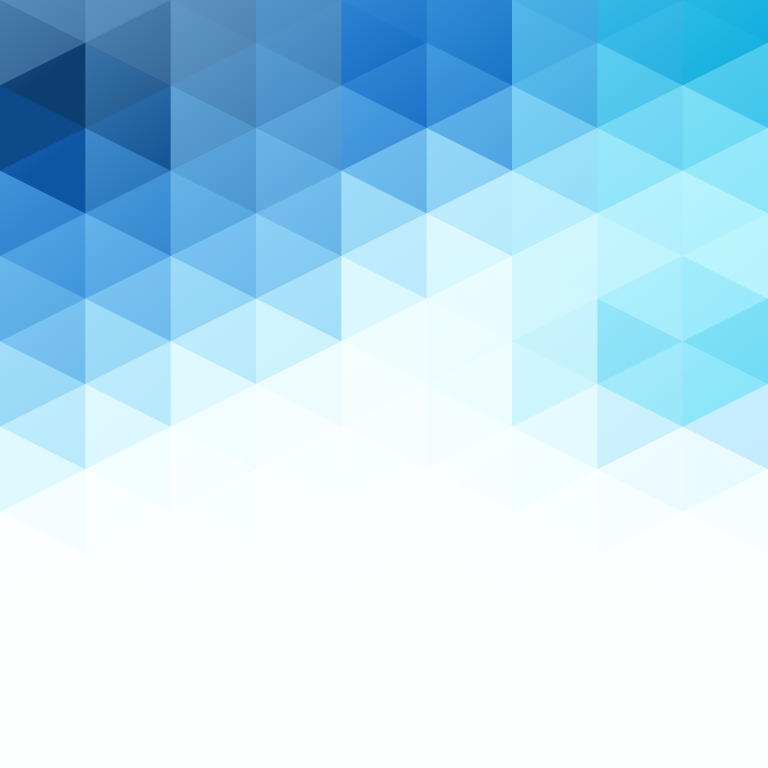
Reproduce this background procedurally as a three.js fragment shader.

```glsl
varying vec2 vUv;

float hash(vec2 p) {
  return fract(sin(dot(p, vec2(127.1, 311.7))) * 43758.5453);
}

float fall(float start, float end, float v) {
  return 1.0 - smoothstep(start, end, v);
}

float glow(vec2 p, vec2 center, vec2 spread) {
  vec2 d = (p - center) / spread;
  return exp(-0.5 * dot(d, d));
}

// Ink density of a facet; x is its column, y counts half cells from the top
float facetInk(vec2 cell) {
  float front = max(10.1 - cell.x, 4.7);
  float ink = 0.62 * fall(front - 3.5, front + 3.0, cell.y);
  ink += 0.40 * glow(cell, vec2(0.6, 3.0), vec2(0.9, 1.4));
  ink += 0.33 * glow(cell, vec2(4.9, 1.2), vec2(0.8, 1.6));
  ink += 0.27 * glow(cell, vec2(8.7, 0.3), vec2(1.3, 1.2));
  ink += 0.50 * glow(cell, vec2(8.3, 8.2), vec2(1.3, 1.3));
  ink += 0.12 * glow(cell, vec2(3.5, 6.5), vec2(0.5, 1.5));

  // Pale tail, thinner near the middle
  float side = smoothstep(1.0, 3.5, abs(cell.x - 4.5));
  ink += (0.025 + 0.03 * side) * fall(8.0, 14.5, cell.y);
  return ink * (0.97 + 0.06 * hash(cell)) + 0.008;
}

// Channel absorption: slate at upper left, blue in the middle, cyan at right
vec3 absorption(vec2 cell) {
  float slate = fall(2.8, 4.3, cell.x) * fall(0.0, 6.0, cell.y);
  float cyan = smoothstep(5.0, 8.3, cell.x);
  vec3 tint = mix(vec3(0.95, 0.61, 0.25), vec3(0.95, 0.33, 0.14), cyan);
  tint += slate * vec3(0.0, 0.2, 0.42);
  tint.g += 0.5 * cyan * smoothstep(9.0, 10.5, cell.y);
  return tint;
}

vec3 facets(vec2 uv) {
  vec2 grid = vec2(uv.x, 1.0 - uv.y) * 9.0;
  float column = clamp(floor(grid.x), 0.0, 8.0);
  float across = grid.x - column;

  // Odd columns mirror the even ones
  float u = mod(column, 2.0) < 0.5 ? across : 1.0 - across;
  float nearest = floor(grid.y + 0.5);
  float row = abs(grid.y - nearest) < 0.5 * u
    ? 2.0 * nearest : 2.0 * floor(grid.y) + 1.0;
  vec2 cell = vec2(column + 0.5, row);

  // Soft diagonal shading inside each triangle
  vec2 local = vec2(across - 0.5, grid.y - 0.5 * row);
  float shade = 1.0 + 0.09 * dot(local, vec2(0.6, 0.8));
  float ink = clamp(facetInk(cell) * shade, 0.0, 1.0);
  return 1.0 - absorption(cell) * pow(vec3(ink), vec3(1.0, 1.6, 2.4));
}

void main() {
  // Average a 3 by 3 grid of samples for smooth edges
  vec2 footprint = fwidth(vUv);
  vec3 color = vec3(0.0);
  for (int i = 0; i < 3; i++) {
    for (int j = 0; j < 3; j++) {
      color += facets(vUv + (vec2(float(i), float(j)) - 1.0) * footprint / 3.0);
    }
  }
  gl_FragColor = vec4(color / 9.0, 1.0);
}
```
